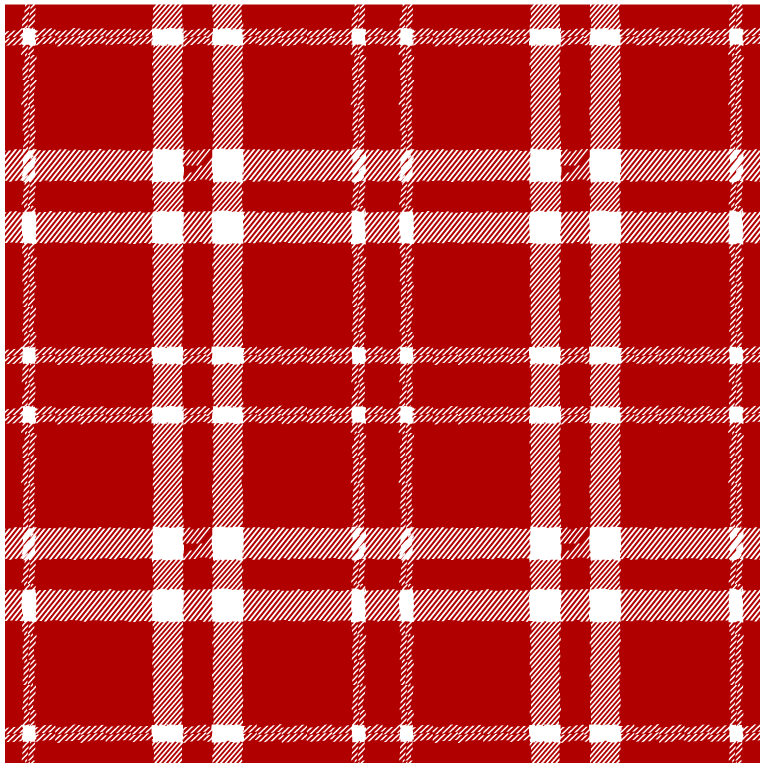
Write a WebGL 1 fragment shader that draws this pattern.

```glsl
precision highp float;
// Red and white tartan, two by two tiles inside a narrow white margin.
// Wide and thin stripes are hatched with slanted twill strokes, and the
// places where stripes cross become solid, slightly ragged white blocks.
uniform vec2 u_resolution;

const float TILE = 378.0;

float hash(float n) {
  return fract(sin(n * 12.9898) * 4375.85);
}

float stroke(float phase, float width) {
  return step(abs(fract(phase) - 0.5), 0.5 * width);
}

// Long strokes spanning a wide stripe; each one ends at its own length.
float wideHatch(float phase, float offset, float halfWidth, float width) {
  float id = floor(phase);
  float reach = halfWidth + 2.0 * (hash(id) - 0.5);
  return stroke(phase, width) * step(offset, reach);
}

// Two staggered lanes of short strokes that drift and step back regularly.
float thinHatch(float along, float across, float halfWidth, float count) {
  float drift = 3.0 * (fract(along * 15.0 / TILE) - 0.5);
  float offset = across + drift;
  float lane = step(0.0, offset);
  float phase = (along + across * 1.05) * count / TILE + 0.5 * lane;
  float reach = halfWidth + 1.4 * (hash(floor(phase) + 31.0 * lane) - 0.5);
  float gap = step(0.45, abs(offset));
  return stroke(phase, 0.37) * step(abs(offset), reach) * gap;
}

// Amount of white thread at a point, with y running downwards.
float weave(vec2 p) {
  vec2 inside = step(vec2(5.0, 4.5), p) * step(p, vec2(761.0, 763.0));
  if (inside.x * inside.y < 0.5) return 1.0;

  vec2 q = mod(p - vec2(5.0, 4.5), TILE);
  vec2 wide = min(abs(q - vec2(163.0, 161.0)), abs(q - 223.0));
  vec2 thin = mix(q - vec2(24.0, 32.5), q - vec2(354.0, 351.0), step(189.0, q));

  // Twill strokes; the upper wide row is worn between the wide columns.
  float rowPhase = (q.x + 0.8 * q.y) * 76.0 / TILE;
  float columnPhase = (q.y + 1.15 * q.x) * 70.0 / TILE;
  float upperRow = step(abs(q.y - 161.0), 20.0);
  float worn = upperRow * step(abs(q.x - 193.0), 15.0);
  float broken = step(0.45, hash(floor(rowPhase) + 7.0 * floor(q.y / 7.0)));
  float rowWidth = mix(0.47, 0.36 * broken, worn);
  float slub = step(0.96, hash(floor(rowPhase) + 5.0)) * step(12.0, wide.y);
  float white = wideHatch(rowPhase, wide.y, 15.5, rowWidth + 0.3 * slub);
  white = max(white, wideHatch(columnPhase, wide.x, 14.8, 0.47));
  white = max(white, thinHatch(q.x, thin.y, 7.6, 66.0));
  white = max(white, thinHatch(q.y, thin.x, 5.8, 68.0));

  // Solid crossings with uneven edges.
  vec2 cell = floor(q.yx / 3.0) + 17.0 * floor(q / 40.0);
  vec2 ragged = 1.8 * (vec2(hash(cell.x), hash(cell.y + 9.0)) - 0.5);
  vec2 inWide = step(wide, vec2(15.5, 16.2) + ragged);
  vec2 inThin = step(abs(thin), vec2(6.7, 8.2) + ragged);
  vec2 inStripe = max(inWide, inThin);
  float crossing = inStripe.x * inStripe.y;

  // Thin columns show some red through the upper wide row.
  float frayed = upperRow * inThin.x;
  float opened = stroke(rowPhase * 0.5, 0.76);
  crossing *= mix(1.0, opened, frayed);
  return max(white, crossing);
}

void main() {
  // Average a grid of samples over each pixel to smooth the fine strokes.
  float white = 0.0;
  for (int j = 0; j < 4; j++) {
    for (int i = 0; i < 4; i++) {
      vec2 shift = (vec2(float(i), float(j)) - 1.5) / 4.0;
      vec2 uv = (gl_FragCoord.xy + shift) / u_resolution;
      white += weave(vec2(uv.x, 1.0 - uv.y) * vec2(765.0, 768.0));
    }
  }
  gl_FragColor = vec4(mix(vec3(0.69, 0.0, 0.0), vec3(1.0), white / 16.0), 1.0);
}
```
